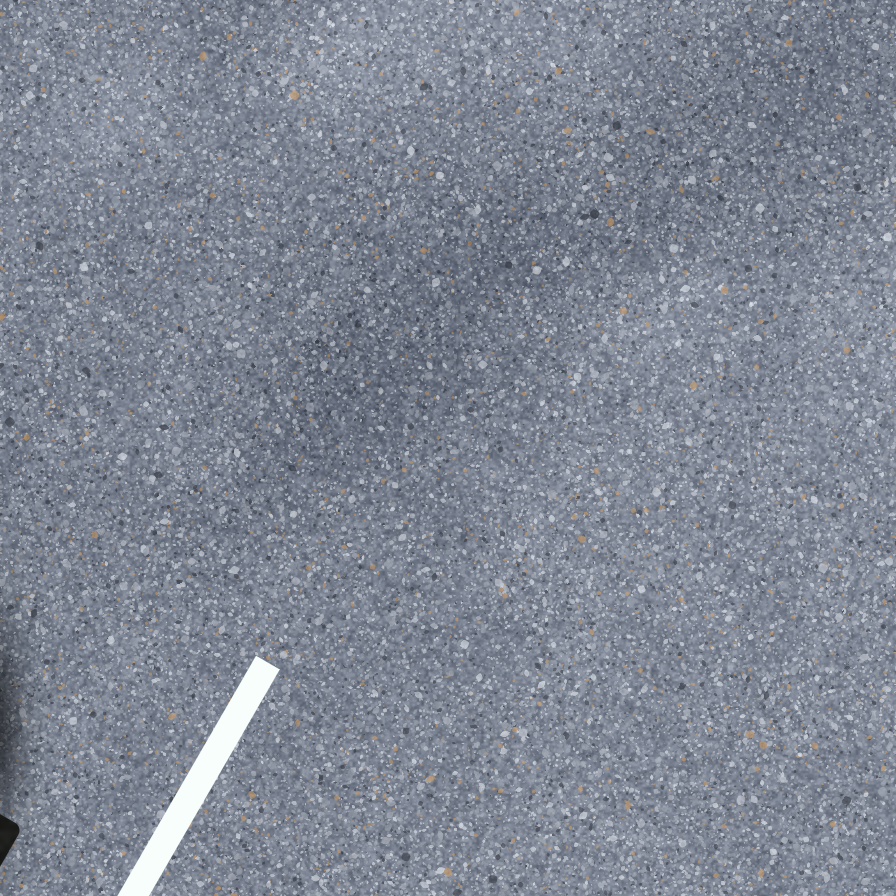
This texture is drawn by a Shadertoy shader. Its source:

```glsl
// Speckled blue-grey asphalt in soft daylight, with a white painted stripe and a dark corner object.

vec3 hash3(vec2 cell, float seed) {
    vec3 q = fract(vec3(cell.xyx) * vec3(0.1031, 0.1030, 0.0973) + seed * 0.137);
    q += dot(q, q.yxz + 33.33);
    return fract((q.xxy + q.yzz) * q.zyx);
}

float valueNoise(vec2 p, float seed) {
    vec2 cell = floor(p), f = fract(p);
    f = f * f * (3.0 - 2.0 * f);
    float low = mix(hash3(cell, seed).x, hash3(cell + vec2(1, 0), seed).x, f.x);
    float high = mix(hash3(cell + vec2(0, 1), seed).x, hash3(cell + 1.0, seed).x, f.x);
    return mix(low, high, f.y);
}

float fbm(vec2 p, float seed) {
    float sum = 0.0, weight = 0.5;
    for (int i = 0; i < 4; i++) {
        sum += weight * (valueNoise(p, seed + float(i)) - 0.5);
        p = mat2(1.6, 1.2, -1.2, 1.6) * p;
        weight *= 0.5;
    }
    return sum;
}

mat2 rotation(float angle) {
    float c = cos(angle), s = sin(angle);
    return mat2(c, -s, s, c);
}

float boxDistance(vec2 p, vec2 halfSize) {
    vec2 d = abs(p) - halfSize;
    return length(max(d, 0.0)) + min(max(d.x, d.y), 0.0);
}

float coverage(float dist, float pixel) {
    return 1.0 - smoothstep(-0.7 * pixel, 0.7 * pixel, dist);
}

// Broad light and shade: each patch is centre, radius and strength
float daylight(vec2 p) {
    const vec4 patches[12] = vec4[12](
        vec4(0.42, 0.95, 0.09, 0.075), vec4(0.12, 0.87, 0.08, 0.065),
        vec4(0.62, 0.96, 0.08, 0.045), vec4(0.75, 0.65, 0.07, 0.055),
        vec4(0.19, 0.54, 0.09, 0.050), vec4(0.99, 0.66, 0.13, 0.045),
        vec4(0.55, 0.71, 0.14, -0.050), vec4(0.36, 0.57, 0.12, -0.050),
        vec4(0.84, 0.84, 0.13, -0.050), vec4(0.24, 0.95, 0.08, -0.035),
        vec4(0.08, 0.45, 0.14, -0.030), vec4(0.75, 0.20, 0.35, 0.030));
    float light = 0.0;
    for (int i = 0; i < 12; i++) {
        vec2 d = rotation(0.6) * (p - patches[i].xy) / patches[i].z;
        light += patches[i].w * exp(-dot(d * d, vec2(0.45, 1.2)));
    }
    return light + 0.05 * fbm(rotation(0.5) * p * vec2(5.0, 9.0), 3.0);
}

// Scattered angular chips; returns coverage and a random identity
vec2 chips(vec2 p, float scale, float density, float seed, float pixel) {
    vec2 q = p * scale, base = floor(q);
    vec2 result = vec2(0.0);
    for (int y = -1; y <= 1; y++)
    for (int x = -1; x <= 1; x++) {
        vec2 cell = base + vec2(x, y);
        vec3 place = hash3(cell, seed), shape = hash3(cell, seed + 5.0);
        vec2 d = rotation(6.283 * shape.x) * (q - cell - place.xy);
        d.x *= mix(1.0, 1.8, shape.y);
        float dist = mix(length(d), abs(d.x) + abs(d.y), 0.4);
        dist -= mix(0.24, 0.56, shape.z);
        float mask = coverage(dist, pixel * scale) * step(place.z, density);
        if (mask > result.x) result = vec2(mask, fract(place.z * 61.7 + shape.x));
    }
    return result;
}

vec3 chipColour(float id, float light) {
    vec3 grey = mix(vec3(0.53, 0.56, 0.61), vec3(0.84, 0.86, 0.89), id * id);
    vec3 tan_ = vec3(0.70, 0.57, 0.43);
    vec3 pit = vec3(0.27, 0.29, 0.33);
    vec3 colour = mix(grey, tan_, step(0.955, id));
    return mix(pit, colour, step(0.07, id)) + 0.8 * light;
}

vec3 asphalt(vec2 p, float pixel) {
    float light = daylight(p);
    float grit = valueNoise(p * 390.0, 11.0) + valueNoise(p * 210.0, 12.0) - 1.0;
    float clump = fbm(p * 14.0, 20.0);
    vec3 colour = vec3(0.455, 0.487, 0.545) + light + 0.13 * grit + 0.04 * clump;
    // Chips from fine to coarse
    for (int i = 0; i < 3; i++) {
        float level = float(i);
        float scale = 250.0 * pow(0.62, level);
        float density = (0.58 - 0.22 * level) * (1.0 + 1.2 * clump);
        vec2 chip = chips(p, scale, density, 30.0 + 7.0 * level, pixel);
        colour = mix(colour, chipColour(chip.y, light) + 0.05 * grit, 0.8 * chip.x);
    }
    return colour;
}

void mainImage(out vec4 fragColor, in vec2 fragCoord) {
    float pixel = 1.0 / iResolution.y;
    vec2 p = fragCoord * pixel;
    vec3 colour = asphalt(p, pixel);

    // Shadow hugging the left edge
    vec2 shade = (p - vec2(-0.01, 0.19)) / vec2(0.035, 0.11);
    colour *= 1.0 - 0.65 * exp(-dot(shade, shade));

    // Dark rounded object cut off by the lower left edge
    float body = boxDistance(rotation(-0.52) * (p - vec2(-0.020, 0.066)), vec2(0.024, 0.022)) - 0.010;
    vec3 rubber = vec3(0.09, 0.09, 0.085) + 0.05 * valueNoise(p * 130.0, 50.0);
    colour = mix(colour, rubber, coverage(body, pixel));

    // Painted stripe running off the bottom edge
    vec2 along = vec2(0.5, 0.866), fromTip = p - vec2(0.299, 0.2605);
    vec2 local = vec2(dot(fromTip, vec2(along.y, -along.x)), dot(fromTip, along) + 0.25);
    float stripe = boxDistance(local, vec2(0.0153, 0.25));
    colour = mix(colour, vec3(0.97, 0.995, 0.99), coverage(stripe, pixel));

    fragColor = vec4(clamp(colour, 0.0, 1.0), 1.0);
}
```
